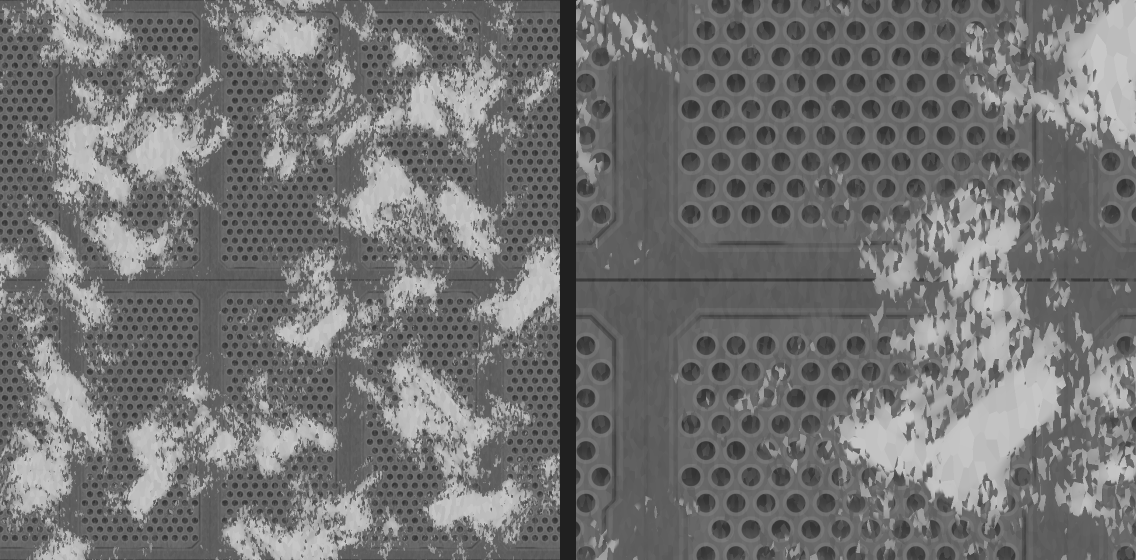
Left: the whole. Right: its middle third, enlarged.
Give the GLSL for this texture, as a Shadertoy shader.

```glsl
// Worn grey perforated metal panels, four across and two down, with flaking pale paint.

#define PANELS vec2(4.0, 2.0)         // panels across and down
#define HOLES vec2(56.0, 64.0)        // hole columns and rows
#define HOLE_RADIUS 0.0056
#define PANEL_HALF vec2(0.106, 0.228) // half size of the perforated area
#define LINE_WIDTH 0.0013
#define GRAIN vec2(400.0, 170.0)      // fine flecks, stretched vertically
#define WEAR_BIAS 0.40                // larger values spread the paint
#define PRIMER_BIAS 0.95              // larger values fill more holes
#define SHEET_GREY 0.405
#define BAR_GREY 0.365
#define HOLE_GREY 0.215
#define PAINT_GREY 0.75

vec2 hash2(vec2 p) {
    vec3 q = fract(p.xyx * vec3(0.1031, 0.1030, 0.0973));
    q += dot(q, q.yzx + 33.33);
    return fract((q.xx + q.yz) * q.zy);
}

// Tiling cellular noise: x = distance to the nearest point, y = its random value
vec2 cellular(vec2 uv, vec2 count, float seed) {
    vec2 p = uv * count, base = floor(p);
    vec2 nearest = vec2(9.0, 0.0);
    for (int j = -1; j <= 1; j++)
    for (int i = -1; i <= 1; i++) {
        vec2 cell = base + vec2(i, j);
        vec2 rnd = hash2(mod(cell, count) + seed);
        float d = length(cell + rnd - p);
        if (d < nearest.x) nearest = vec2(d, fract(dot(rnd, vec2(57.0, 113.0))));
    }
    return nearest;
}

// Cloudy blotches from layered cells, roughly zero mean and unit spread
float blotches(vec2 uv) {
    vec2 w = uv * 6.2832;
    uv += 0.022 * sin(w.yx * 3.0 + vec2(1.0, 4.0)) + 0.010 * sin(w.yx * 8.0 + w * 2.0);
    float sum = 0.0, amp = 0.5, count = 5.0;
    for (int i = 0; i < 5; i++) {
        sum += amp * (0.45 - cellular(uv, vec2(count), 31.0 + 17.0 * float(i)).x);
        amp *= 0.66;
        count *= 2.0;
    }
    return sum / 0.125;
}

// Signed distance to a chamfered panel with a slightly narrower waist
float panelDistance(vec2 uv) {
    vec2 p = abs((fract(uv * PANELS + vec2(0.5, 0.0)) - 0.5) / PANELS);
    vec2 q = p - PANEL_HALF;
    q.x += 0.006 * (1.0 - smoothstep(0.112, 0.120, p.y));
    return max(max(q.x, q.y), (q.x + q.y + 0.014) * 0.707);
}

float lineMask(float d, float px) {
    return 1.0 - smoothstep(LINE_WIDTH - px, LINE_WIDTH + px, abs(d));
}

float metal(vec2 uv, float px, float grain) {
    // Sheet and surrounding bars
    float panel = panelDistance(uv);
    float inside = 1.0 - smoothstep(-px, px, panel);
    float grey = mix(BAR_GREY, SHEET_GREY, inside);

    // Broken panel outlines and seams along the bars
    float broken = smoothstep(-0.3, 0.5, sin(uv.x * 75.4) + sin(uv.y * 50.3 + 2.0));
    grey -= 0.09 * broken * lineMask(panel, px);
    grey += 0.035 * lineMask(panel - 0.004, px);
    vec2 seam = (fract(uv * PANELS + vec2(0.0, 0.5)) - 0.5) / PANELS;
    grey -= 0.14 * lineMask(seam.y * 1.4, px);
    grey -= 0.02 * lineMask(seam.x, px);

    // Staggered holes, kept whole by testing their centres
    float shift = 0.5 * mod(floor(uv.y * HOLES.y), 2.0);
    vec2 g = uv * HOLES + vec2(shift, 0.0);
    vec2 centre = (floor(g) + 0.5 - vec2(shift, 0.0)) / HOLES;
    vec2 offset = uv - centre;
    float d = length(offset) - HOLE_RADIUS;
    float present = step(panelDistance(centre), -0.003);
    grey += 0.045 * present * lineMask(d - 0.001, px);
    float depth = HOLE_GREY + 0.06 * smoothstep(0.002, -0.006, offset.y) + 0.08 * grain * grain;
    return mix(grey, depth, present * (1.0 - smoothstep(-px, px, d)));
}

float surface(vec2 uv, float px) {
    float fine = cellular(uv, GRAIN, 3.0).y;
    float coarse = cellular(uv, floor(GRAIN * 0.42), 71.0).y;
    float flake = 0.6 * fine + 0.4 * coarse;
    float wear = blotches(uv);

    // Bare metal, then grey primer, then pale paint
    float grey = metal(uv, px, fine) + 0.05 * (flake - 0.5);
    float primer = (wear + PRIMER_BIAS) / 2.4;
    float filled = smoothstep(flake - 0.12, flake + 0.12, primer);
    grey = mix(grey, 0.385 + 0.05 * (fine - 0.5), 0.8 * filled);
    float paint = (wear + WEAR_BIAS) / 2.4;
    float painted = smoothstep(flake - 0.06, flake + 0.06, paint);
    float tone = mix(0.60, PAINT_GREY, smoothstep(0.2, 0.9, paint)) + 0.06 * (coarse - 0.5);
    return mix(grey, tone, painted);
}

void mainImage(out vec4 fragColor, in vec2 fragCoord) {
    float px = 0.5 / iResolution.y;
    float grey = 0.0;
    // Four samples per pixel soften the flecks
    for (int j = 0; j < 2; j++)
    for (int i = 0; i < 2; i++) {
        vec2 sub = (vec2(i, j) - 0.5) * 0.5;
        grey += 0.25 * surface((fragCoord + sub) / iResolution.y, px);
    }
    fragColor = vec4(vec3(grey), 1.0);
}
```
